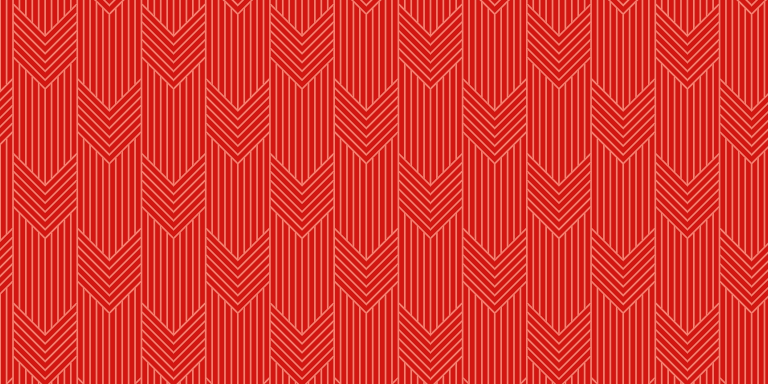
A WebGL 2 fragment shader for this pattern:

```glsl
#version 300 es
precision highp float;
// Upright columns of pink pinstripes on red, crossed by V-shaped chevron bands.
// Every other column is shifted by half a period. The distance to the nearest
// line gives a soft line with a darker rim. Lengths are in canvas heights.

#define COLUMN_WIDTH 0.16726
#define COLUMN_START 0.0339
#define STRIPES_PER_COLUMN 10.0
#define CHEVRON_PERIOD 0.3893
#define CHEVRON_HEIGHT 0.138
#define CHEVRON_GAPS 6.0
#define CHEVRON_APEX 0.5172
#define LINE_WIDTH 0.0044
#define RIM_WIDTH 0.0085
#define GROUND_COLOR vec3(0.830, 0.085, 0.065)
#define RIM_COLOR vec3(0.775, 0.105, 0.080)
#define LINE_COLOR vec3(0.975, 0.500, 0.440)

uniform vec2 u_resolution;
out vec4 fragColor;

// Share of a pixel covered by a line whose centre is at the given distance.
float lineCoverage(float dist, float width, float pixel) {
    float overlap = min(0.5 * width, dist + 0.5 * pixel)
                  - max(-0.5 * width, dist - 0.5 * pixel);
    return clamp(overlap / pixel, 0.0, 1.0);
}

// Distance to the nearest multiple of a spacing.
float repeatDistance(float x, float spacing) {
    return abs(x - spacing * round(x / spacing));
}

void main() {
    float pixel = 1.0 / u_resolution.y;
    vec2 p = gl_FragCoord.xy * pixel;

    // Column index and position across the column
    float columnPos = (p.x - COLUMN_START) / COLUMN_WIDTH;
    float column = floor(columnPos);
    float across = (columnPos - column) * COLUMN_WIDTH;
    float fromCentre = abs(across - 0.5 * COLUMN_WIDTH);

    // Depth below the top line of the chevron, following its 45 degree arms
    float gap = CHEVRON_HEIGHT / CHEVRON_GAPS;
    float apex = CHEVRON_APEX + 0.5 * CHEVRON_PERIOD * mod(column, 2.0);
    float depth = apex - p.y + fromCentre;
    depth = mod(depth + 0.5 * gap, CHEVRON_PERIOD) - 0.5 * gap;

    // Chevron lines, including both borders of the band
    float nearest = clamp(round(depth / gap), 0.0, CHEVRON_GAPS);
    float dist = abs(depth - nearest * gap) * inversesqrt(2.0);

    // Column borders run the full height, pinstripes stop at the band
    bool inBand = depth > 0.0 && depth < CHEVRON_HEIGHT;
    float spacing = inBand ? COLUMN_WIDTH : COLUMN_WIDTH / STRIPES_PER_COLUMN;
    dist = min(dist, repeatDistance(across, spacing));

    // Ground, then the dark rim, then the line itself
    vec3 color = mix(GROUND_COLOR, RIM_COLOR, lineCoverage(dist, RIM_WIDTH, pixel));
    color = mix(color, LINE_COLOR, lineCoverage(dist, LINE_WIDTH, pixel));
    fragColor = vec4(color, 1.0);
}
```
